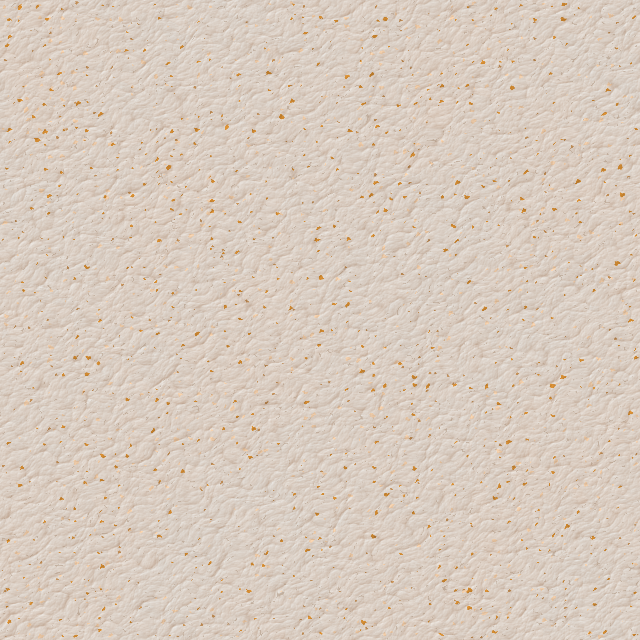
Write a three.js fragment shader that draws this texture.

```glsl
// Pale rough plaster: layered cellular domes, stretched along a slight diagonal
// and lit from the upper left, with soft pink drifts across the surface.
// Small ochre chips and fainter peach chips are scattered over it on jittered grids.

varying vec2 vUv;

vec2 hash2(vec2 p) {
  vec3 q = fract(p.xyx * vec3(0.1031, 0.1030, 0.0973));
  q += dot(q, q.yzx + 33.33);
  return fract((q.xx + q.yz) * q.zy);
}

mat2 rotation(float angle) {
  float c = cos(angle), s = sin(angle);
  return mat2(c, -s, s, c);
}

// Cellular noise: x is the distance to the nearest point, y a random id of its cell
vec2 cellular(vec2 p) {
  vec2 cell = floor(p);
  vec2 nearest = vec2(9.0, 0.0);
  for (int y = -1; y <= 1; y++) {
    for (int x = -1; x <= 1; x++) {
      vec2 id = cell + vec2(float(x), float(y));
      vec2 rnd = hash2(id + 57.0);
      float d = length(id + rnd - p);
      if (d < nearest.x) nearest = vec2(d, fract(rnd.x * 7.3 + rnd.y * 3.1));
    }
  }
  return nearest;
}

// Slow drift from layered sines, about -1 to 1
float drift(vec2 p) {
  return 0.4 * sin(p.x * 9.0 + 2.0 * sin(p.y * 7.0 + 1.0))
       + 0.35 * sin(p.y * 15.0 - p.x * 8.0 + 1.5 * sin(p.x * 13.0))
       + 0.25 * sin(p.x * 31.0 + p.y * 23.0 + 2.0 * sin(p.y * 27.0));
}

// Rotated, stretched and gently warped space of the lumps
vec2 grainSpace(vec2 p) {
  vec2 q = rotation(0.5) * p * vec2(1.0, 1.0);
  q += 0.003 * sin(q.yx * vec2(97.0, 83.0) + 2.0 * sin(q * 41.0));
  return q * vec2(0.82, 1.25);
}

float relief(vec2 p) {
  vec2 q = grainSpace(p);
  float height = 0.0;
  float amp = 1.0;
  float scale = 68.0;
  for (int i = 0; i < 3; i++) {
    float d = cellular(q * scale + float(i) * 19.0).x;
    height += amp * (1.0 - d * d);
    amp *= 0.5;
    scale *= 1.9;
  }
  return height;
}

// Coverage of scattered angular chips, one at most in each grid cell
float chips(vec2 p, float count, float share, float size, float seed) {
  vec2 cell = floor(p * count);
  vec2 pick = hash2(cell + seed);
  vec2 place = 0.25 + 0.5 * hash2(cell + seed + 31.0);
  vec2 shape = hash2(cell + seed + 73.0);
  vec2 q = rotation(0.4 + 1.6 * (shape.x - 0.5)) * (fract(p * count) - place) / count;
  q.y *= 1.2 + 0.9 * shape.y;
  float angle = atan(q.y, q.x + 0.00001);
  float radius = size * mix(0.45, 1.25, pick.y * pick.y);
  radius *= 1.0 + 0.16 * sin(3.0 * angle + 6.3 * shape.x) + 0.1 * sin(5.0 * angle + 6.3 * shape.y);
  float cover = 1.0 - smoothstep(-0.0007, 0.0007, length(q) - radius);
  return cover * step(pick.x, share);
}

void main() {
  vec2 p = vUv;
  float slow = drift(p);

  // Relief lit from the upper left
  float slope = relief(p) - relief(p + vec2(-0.0012, 0.0016));
  vec2 lump = cellular(grainSpace(p) * 68.0);
  vec2 grit = cellular(grainSpace(p) * 150.0 + 11.0);
  float light = 0.64 + 1.25 * slope + 0.12 * (lump.y - 0.5) + 0.14 * (grit.y - 0.5);
  light -= 0.3 * smoothstep(0.55, 0.95, lump.x);
  vec3 color = mix(vec3(0.79, 0.71, 0.645), vec3(0.892, 0.862, 0.832), clamp(light, -0.3, 1.25));

  // Pink lumps and drifts against cooler grey ones
  float warmth = 0.5 * slow + 0.9 * (lump.y - 0.5);
  color += warmth * vec3(0.006, -0.007, -0.015);

  // Sparse dark pits
  float pit = smoothstep(0.62, 0.85, grit.x) * step(0.82, grit.y);
  color = mix(color, vec3(0.66, 0.56, 0.47), 0.5 * pit);

  // Peach chips sunk in the plaster, ochre chips on top
  float shade = 1.0 + 0.35 * clamp(slope, -0.3, 0.3);
  vec2 bent = p + 0.0006 * sin(p.yx * 700.0);
  float peach = chips(bent, 56.0, 0.26 + 0.08 * slow, 0.0036, 5.0);
  float ochre = chips(bent, 47.0, 0.27 + 0.08 * slow, 0.0036, 140.0);
  float tiny = chips(bent, 71.0, 0.1, 0.0022, 260.0);
  color = mix(color, vec3(0.92, 0.75, 0.58) * shade, 0.7 * peach);
  color = mix(color, vec3(0.79, 0.51, 0.16) * shade, 0.95 * ochre);
  color = mix(color, vec3(0.70, 0.47, 0.22) * shade, 0.8 * tiny);

  gl_FragColor = vec4(color, 1.0);
}
```
